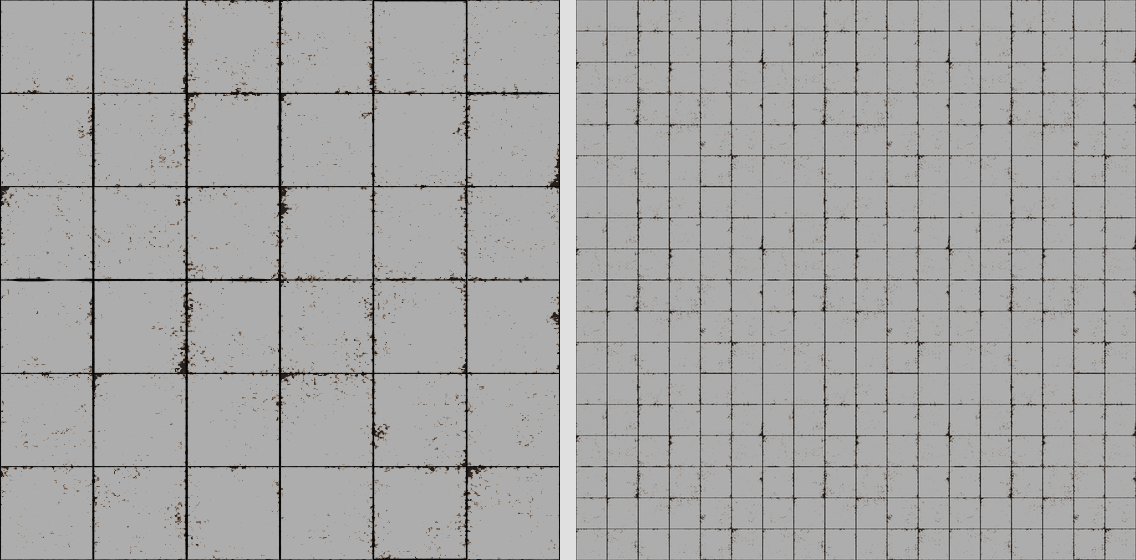
Left, the tile; right, the same tile 3 across and 3 down.
Reproduce this texture procedurally as a three.js fragment shader.

```glsl
// Plain grey square tiles, six by six, with thin black joints and chipped, rusty edges.
#define TILES 6.0
#define JOINT_HALF vec2(0.0098, 0.0058)
#define SOFT 0.0068
#define WEAR_LEVEL 0.93
#define EDGE_REACH 0.02
#define DUST_REACH 0.10
#define GLAZE vec3(0.68)
#define WORN vec3(0.62, 0.58, 0.54)
#define RUST vec3(0.45, 0.38, 0.33)
#define SOOT vec3(0.15, 0.13, 0.12)
#define JOINT vec3(0.02)

varying vec2 vUv;

float hash(vec2 p) {
  return fract(sin(dot(p, vec2(127.1, 311.7))) * 43758.5453);
}

// Value noise that wraps after "cells" lattice steps across the canvas
float wrapNoise(vec2 uv, vec2 cells) {
  vec2 p = uv * cells;
  vec2 i = floor(p);
  vec2 f = fract(p);
  f = f * f * (3.0 - 2.0 * f);
  vec2 a = mod(i, cells);
  vec2 b = mod(i + 1.0, cells);
  return mix(mix(hash(a), hash(vec2(b.x, a.y)), f.x),
             mix(hash(vec2(a.x, b.y)), hash(b), f.x), f.y);
}

// A narrow fringe on each side plus sparse dust further in, strength set per side
float sideWear(vec2 f, vec2 tile) {
  vec4 dist = vec4(f, 1.0 - f);
  vec4 amount = vec4(hash(tile + 11.3), hash(tile + 23.7),
                     hash(tile + 37.1), hash(tile + 51.9));
  amount *= amount;
  vec4 fringe = mix(vec4(0.24, 0.20, 0.32, 0.22), vec4(0.42, 0.38, 0.54, 0.42), amount);
  vec4 dust = 0.02 + 0.18 * amount;
  vec4 wear = fringe * exp(-dist / EDGE_REACH) + dust * exp(-dist / DUST_REACH);
  return max(max(wear.x, wear.y), max(wear.z, wear.w));
}

// Some tiles are chipped at the upper left or lower right corner
float cornerWear(vec2 f, vec2 tile) {
  float chipped = step(0.68, hash(tile + 67.3));
  vec2 corner = hash(tile + 71.9) < 0.6 ? vec2(0.0, 1.0) : vec2(1.0, 0.0);
  vec2 d = abs(f - corner) / vec2(0.07, 0.20);
  return 0.75 * chipped * exp(-d.x - d.y);
}

// Porous round patches of rust, close to the left and right sides
float blotchWear(vec2 f, vec2 tile) {
  float wear = 0.0;
  for (int k = 0; k < 2; k++) {
    vec2 seed = tile + 83.1 + 17.3 * float(k);
    float inset = 0.05 + 0.08 * hash(seed);
    float x = hash(seed + 3.7) < 0.5 ? inset : 1.0 - inset;
    vec2 d = f - vec2(x, 0.08 + 0.84 * hash(seed + 7.9));
    float strength = 0.42 * pow(hash(seed + 5.3), 3.0);
    wear = max(wear, strength * exp(-dot(d, d) / 0.005));
  }
  return wear;
}

void main() {
  vec2 p = vUv * TILES;
  vec2 tile = mod(floor(p), TILES);
  vec2 f = fract(p);
  vec2 edge = min(f, 1.0 - f);

  // Fine grain breaks the wear into specks, broad patches cluster them
  float grain = 0.65 * wrapNoise(vUv, vec2(210.0, 252.0))
              + 0.35 * wrapNoise(vUv, vec2(450.0));
  float patches = 0.5 * wrapNoise(vUv, vec2(48.0)) + 0.5 * wrapNoise(vUv, vec2(18.0)) - 0.5;
  float chip = cornerWear(f, tile);
  float wear = grain + 0.5 * patches + sideWear(f, tile) + chip + blotchWear(f, tile);

  // Pale rim, rust, then dark cores that gather in chips and next to the joints
  float over = wear - WEAR_LEVEL;
  float tone = wrapNoise(vUv, vec2(126.0)) - 0.5;
  float nearJoint = exp(-min(edge.x, edge.y) / 0.03);
  float depth = over + 0.14 * tone + 0.06 * nearJoint + 0.12 * chip;
  vec3 color = mix(GLAZE, WORN, smoothstep(-0.10, -0.03, over));
  color = mix(color, RUST, smoothstep(-0.03, 0.06, over));
  color = mix(color, SOOT, smoothstep(0.08, 0.20, depth) * smoothstep(-0.02, 0.04, over));

  // Straight black joints, each seam with its own width, some thickened along one tile
  vec2 seam = mod(floor(p + 0.5), TILES);
  vec2 thick = vec2(hash(vec2(seam.x, tile.y) + 91.7), hash(vec2(tile.x, seam.y) + 95.3));
  thick = vec2(0.003, 0.009) * smoothstep(0.78, 0.95, thick)
        * smoothstep(0.1, 0.4, wrapNoise(vUv, vec2(18.0)));
  thick.x += 0.004 * (hash(vec2(seam.x, 61.3)) - 0.4);
  vec2 halfWidth = JOINT_HALF + 0.003 * (grain - 0.5) + thick;
  vec2 line = 1.0 - smoothstep(halfWidth - SOFT, halfWidth + SOFT, edge);
  color = mix(color, JOINT, max(line.x, line.y));

  gl_FragColor = vec4(color, 1.0);
}
```
